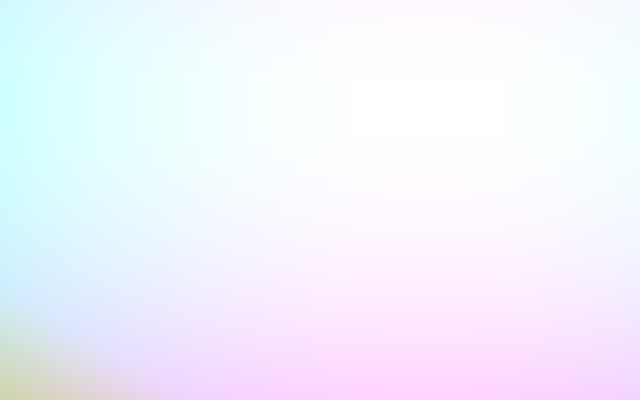
This background is drawn by a Shadertoy shader. Its source:

```glsl
#define GLOW_CENTER vec2(0.665, 0.73)
#define RED_FALLOFF 0.43
#define GREEN_FALLOFF 0.325
#define CORNER_SIZE vec2(0.30, 0.292)
#define CORNER_BLUE_LOSS 0.33
#define CORNER_SOFTNESS 0.04

// Linear ramp above zero with a rounded onset
float softRamp(float depth, float softness) {
    return 0.5 * (depth + sqrt(depth * depth + softness * softness));
}

void mainImage(out vec4 fragColor, in vec2 fragCoord) {
    vec2 uv = fragCoord / iResolution.xy;

    // White glow fading to cyan sideways and to pink vertically
    vec2 offset = uv - GLOW_CENTER;
    vec2 loss = vec2(RED_FALLOFF, GREEN_FALLOFF) * offset * offset;
    vec3 color = vec3(1.0 - loss, 1.0);

    // Warm triangular wedge in the lower left corner
    float cornerDepth = 1.0 - dot(uv / CORNER_SIZE, vec2(1.0));
    color.b -= CORNER_BLUE_LOSS * softRamp(cornerDepth, CORNER_SOFTNESS);

    fragColor = vec4(clamp(color, 0.0, 1.0), 1.0);
}
```
